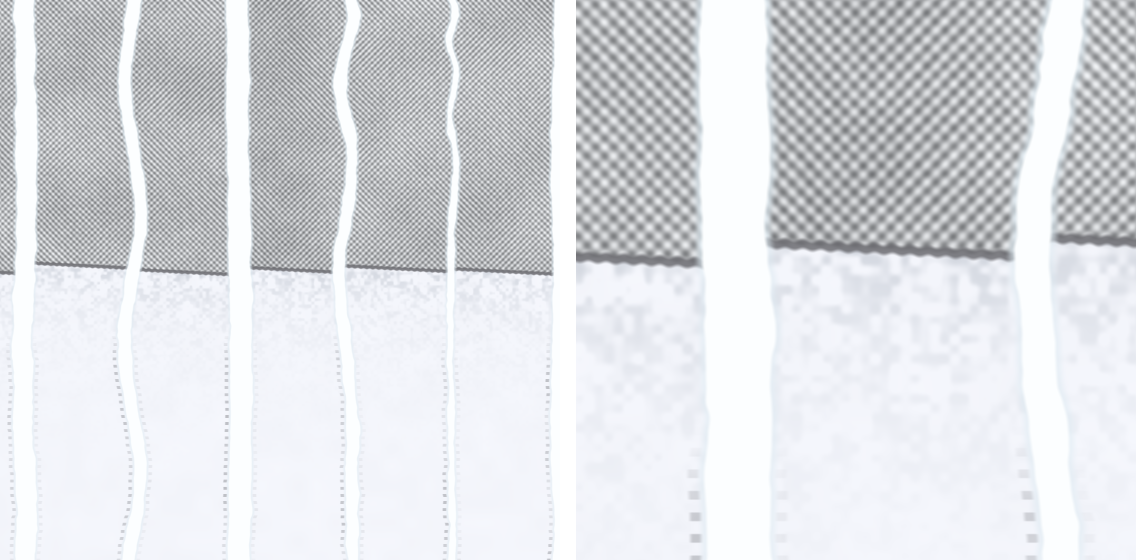
Left, the full canvas; right, a detail of the centre.
This pattern is drawn by a Shadertoy shader. Its source:

```glsl
// Five torn vertical strips of paper, split by six ragged white gaps of uneven width.
// Each strip is a halftone screen above and pale grainy paper below, parted by a dark sloping rule.
// Gaps are bent by cosines and frayed by value noise; the screen is two crossed diagonal waves.

float hash(vec2 p) {
    return fract(sin(dot(p, vec2(127.1, 311.7))) * 43758.5453);
}

float noise(vec2 p) {
    vec2 i = floor(p), f = fract(p);
    f = f * f * (3.0 - 2.0 * f);
    return mix(mix(hash(i), hash(i + vec2(1, 0)), f.x),
               mix(hash(i + vec2(0, 1)), hash(i + vec2(1, 1)), f.x), f.y);
}

// Half width of each gap, and its bend: amplitude, frequency, peak, power of y
const float halfWidth[6] = float[](0.0175, 0.0112, 0.0195, 0.0105, 0.0055, 0.014);
const vec4 bend[6] = vec4[](
    vec4(0.004, 9.0, 0.7, 1.0), vec4(0.014, 13.4, 0.622, 1.0),
    vec4(0.003, 5.0, 0.3, 1.0), vec4(0.012, 13.6, 0.49, 2.0),
    vec4(0.006, 18.5, 0.227, 4.0), vec4(0.003, 14.0, 0.5, 1.0));

// Height of the rule at the left of each strip
const float ruleHeight[7] = float[](0.521, 0.531, 0.519, 0.523, 0.525, 0.520, 0.52);

// Signed offset from the middle of a gap
float gapOffset(vec2 uv, int i) {
    vec4 b = bend[i];
    float wander = b.x * cos(b.y * (pow(uv.y, b.w) - b.z));
    wander += 0.004 * (noise(vec2(uv.y * 13.0, float(i) * 7.3)) - 0.5);
    return uv.x - 0.045 - 0.191 * float(i) - wander;
}

// Halftone tone, with uneven weight of the two diagonals
float screenTone(vec2 uv) {
    vec2 a = 6.2832 * 94.0 * (uv + 0.0012 * noise(uv * 18.0));
    float weight = mix(0.25, 0.75, noise(uv * 11.0 + 4.0));
    float dots = weight * cos(a.x + a.y) + (1.0 - weight) * cos(a.x - a.y);
    float blotch = noise(uv * 8.0) + 0.5 * noise(uv * 21.0) - 0.75;
    float grain = noise(uv * 240.0) - 0.5;
    return 0.715 - 0.185 * dots + 0.07 * blotch + 0.07 * grain;
}

void mainImage(out vec4 fragColor, in vec2 fragCoord) {
    vec2 uv = fragCoord / iResolution.xy;
    float px = 1.0 / iResolution.y;

    // Nearest gap, its side, and the strip this point lies in
    float gap = 1.0, side = 1.0;
    int strip = 0;
    for (int i = 0; i < 6; i++) {
        float offset = gapOffset(uv, i);
        float s = offset < 0.0 ? -1.0 : 1.0;
        if (s > 0.0) strip++;
        float seed = float(i) * 5.7 + s * 1.9;
        float fray = 0.005 * (noise(vec2(uv.y * 34.0, seed)) - 0.5)
                   + 0.002 * (noise(vec2(uv.y * 110.0, seed + 40.0)) - 0.5);
        float d = abs(offset) - halfWidth[i] - fray;
        if (d < gap) { gap = d; side = s; }
    }

    // Pale paper, with grey grain that thins out below the rule
    float along = (uv.x - 0.045) / 0.191 - float(strip - 1);
    float above = uv.y - ruleHeight[strip] + 0.010 * along;
    float fade = exp(min(above, 0.0) * 13.0);
    float speck = noise(uv * 170.0) * 0.6 + noise(uv * 75.0 + 9.0) * 0.4;
    vec3 color = vec3(0.955, 0.962, 0.985);
    color -= vec3(0.13, 0.12, 0.11) * fade * smoothstep(0.3, 0.85, speck);
    color += 0.012 * (noise(uv * 30.0) - 0.5);

    // Faint tick marks along the lower edges
    float tick = smoothstep(0.15, 0.45, 0.5 + 0.5 * cos(uv.y * 490.0) - 0.35);
    tick *= smoothstep(0.005, 0.0015, abs(gap - 0.0065)) * smoothstep(0.42, 0.34, uv.y);
    tick *= (side < 0.0 ? 0.16 : 0.05) * (0.4 + noise(vec2(uv.y * 16.0, float(strip))));
    color -= tick;

    // Screen, then the scalloped dark rule along its foot
    vec3 tint = vec3(-0.004, 0.004, 0.014);
    float soft = max(px, 0.0015);
    color = mix(color, vec3(screenTone(uv)) + tint, smoothstep(-soft, soft, above));
    float scallop = 0.0006 * cos(uv.x * 590.0);
    float rule = 1.0 - smoothstep(0.0012, 0.0012 + 2.0 * soft, abs(above - scallop));
    color = mix(color, vec3(0.42, 0.42, 0.44), 0.85 * rule);

    // Bluish fringe at the torn edges, then the white gaps
    float fringe = 1.0 - smoothstep(0.0, 0.006, gap);
    float dark = smoothstep(-0.005, 0.005, above);
    color = mix(color, vec3(0.87, 0.92, 0.95), fringe * mix(0.55, 0.7, dark));
    color = mix(vec3(0.99, 0.997, 1.0), color, smoothstep(-soft, soft, gap));

    fragColor = vec4(clamp(color, 0.0, 1.0), 1.0);
}
```
